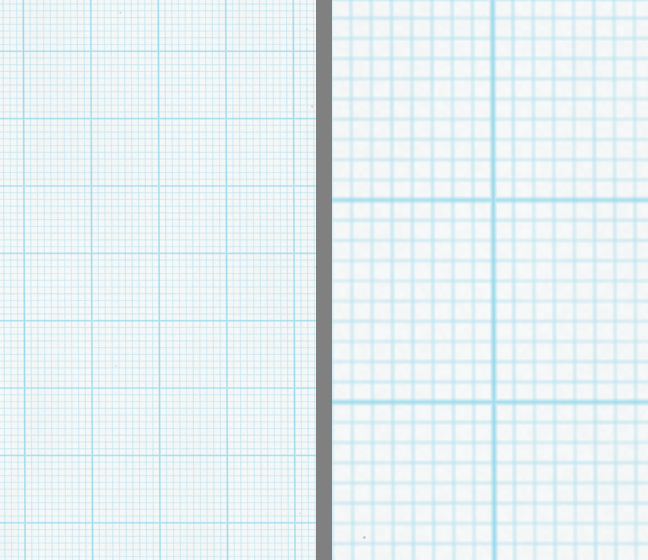
Left, the full canvas; right, a detail of the centre.
A Shadertoy shader for this pattern:

```glsl
// Pale blue graph paper: a fine square grid with every tenth line heavier.
// Each axis is ruled by distance to the nearest line, box filtered for smooth
// edges; value noise varies the ink and paper, and hashed cells scatter specks.

#define MAJOR_PITCH vec2(0.1205, 0.1203)  // in canvas heights
#define GRID_ORIGIN vec2(0.0449, 0.0664)
#define DIVISIONS   10.0
#define SKEW        0.0033                // lean of the upright lines
#define MINOR_WIDTH 0.0015
#define MAJOR_WIDTH 0.0027
#define SOFTNESS    0.0023                // least edge blur
#define INK_WEAR    0.30
#define PAPER       vec3(0.958, 0.967, 0.968)
#define MINOR_INK   vec3(0.730, 0.890, 0.935)
#define MAJOR_INK   vec3(0.590, 0.850, 0.920)
#define SPECK_RATE  0.22

float hash(vec2 p) {
    vec3 q = fract(vec3(p.xyx) * 0.1031);
    q += dot(q, q.yzx + 33.33);
    return fract((q.x + q.y) * q.z);
}

float noise(vec2 p) {
    vec2 cell = floor(p);
    vec2 f = fract(p);
    f = f * f * (3.0 - 2.0 * f);
    float low = mix(hash(cell), hash(cell + vec2(1, 0)), f.x);
    float high = mix(hash(cell + vec2(0, 1)), hash(cell + vec2(1, 1)), f.x);
    return mix(low, high, f.y);
}

// Share of the filter footprint that a line covers at a signed distance.
float lineCoverage(float dist, float width, float footprint) {
    float right = min(dist + 0.5 * footprint, 0.5 * width);
    float left = max(dist - 0.5 * footprint, -0.5 * width);
    return max(right - left, 0.0) / footprint;
}

// Ink coverage of one set of parallel lines: x = minor, y = major.
vec2 ruling(float across, float along, float majorPitch, float seed, float footprint) {
    float pitch = majorPitch / DIVISIONS;
    float index = round(across / pitch);
    float dist = across - index * pitch;
    bool isMajor = abs(index - DIVISIONS * round(index / DIVISIONS)) < 0.5;

    // Uneven inking from line to line and along each line
    float lineFade = hash(vec2(index + 50.0, seed));
    float alongFade = noise(vec2(along * 45.0, index * 7.0 + seed));
    float ink = 1.0 - INK_WEAR * (0.6 * lineFade + 0.7 * alongFade);

    return isMajor
        ? vec2(0.0, mix(ink, 1.0, 0.6) * lineCoverage(dist, MAJOR_WIDTH, footprint))
        : vec2(ink * lineCoverage(dist, MINOR_WIDTH, footprint), 0.0);
}

// Sparse dust specks, at most one per cell.
float specks(vec2 p, float pixel) {
    vec2 grid = p * 8.0;
    vec2 cell = floor(grid);
    vec2 center = 0.1 + 0.8 * vec2(hash(cell + 11.3), hash(cell + 47.9));
    float radius = mix(0.0006, 0.0014, hash(cell + 83.1));
    float dist = length(fract(grid) - center) / 8.0;
    float present = step(hash(cell + 5.7), SPECK_RATE);
    return present * (1.0 - smoothstep(radius - pixel, radius + pixel, dist));
}

void mainImage(out vec4 fragColor, in vec2 fragCoord) {
    float pixel = 1.0 / iResolution.y;
    vec2 p = fragCoord * pixel;
    float footprint = max(pixel, SOFTNESS);

    // Paper with broad uneven tone and fine grain
    float tone = noise(p * vec2(14.0, 4.0)) - 0.5;
    float grain = noise(p * 380.0) - 0.5;
    vec3 color = PAPER + 0.012 * tone + 0.016 * grain;

    // Upright and level rulings
    vec2 g = p - GRID_ORIGIN;
    g.x += SKEW * p.y;
    vec2 upright = ruling(g.x, p.y, MAJOR_PITCH.x, 3.0, footprint);
    vec2 level = ruling(g.y, p.x, MAJOR_PITCH.y, 71.0, footprint) * vec2(0.9, 0.85);

    color = mix(color, MINOR_INK, upright.x);
    color = mix(color, MINOR_INK, level.x);
    color = mix(color, MAJOR_INK, max(upright.y, level.y));

    // Dust
    color = mix(color, vec3(0.55, 0.60, 0.63), 0.6 * specks(p, pixel));
    fragColor = vec4(color, 1.0);
}
```
